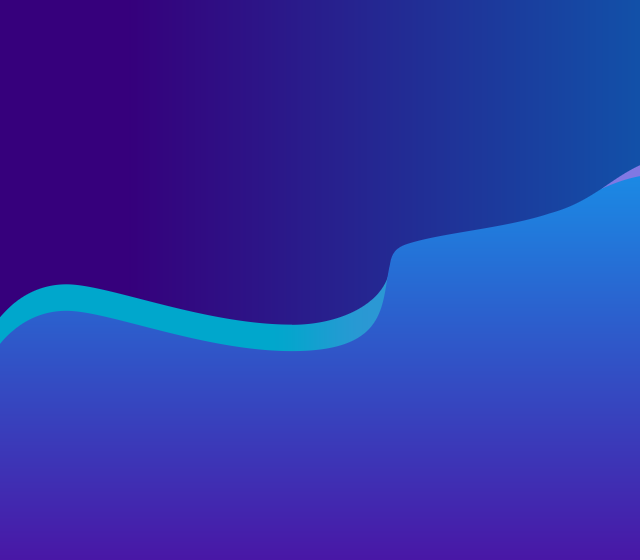
This background is drawn by a WebGL 2 fragment shader. Its source:

```glsl
#version 300 es
precision highp float;
// Layered waves: a violet-to-blue sky, a turquoise ribbon and a blue swell.
// Each crest is a chain of cubic Bezier arcs that run left to right; the arc
// at hand is solved for x by bisection and gives a smooth coverage below it.

uniform vec2 u_resolution;
out vec4 fragColor;

// Cubic Bernstein weights
vec4 weights(float t) {
  float s = 1.0 - t;
  return vec4(s * s * s, 3.0 * s * s * t, 3.0 * s * t * t, t * t * t);
}

// Coverage of the area below an arc with control points (xs, ys)
float below(vec2 uv, vec4 xs, vec4 ys) {
  float t = 0.5, stride = 0.25;
  for (int i = 0; i < 12; i++) {
    t += dot(weights(t), xs) < uv.x ? stride : -stride;
    stride *= 0.5;
  }
  float s = 1.0 - t;
  vec3 slopeWeights = vec3(s * s, 2.0 * s * t, t * t);
  vec2 tangent = u_resolution * vec2(dot(slopeWeights, xs.yzw - xs.xyz),
                                     dot(slopeWeights, ys.yzw - ys.xyz));
  float rise = (dot(weights(t), ys) - uv.y) * u_resolution.y;
  return clamp(0.5 + rise * tangent.x / max(length(tangent), 0.001), 0.0, 1.0);
}

void main() {
  vec2 uv = gl_FragCoord.xy / u_resolution;

  // Front swell: hump, long slope, trough, steep step, climb, right shoulder
  vec4 xs, ys;
  if (uv.x < 0.104) {
    xs = vec4(0.0, 0.029, 0.065, 0.104);
    ys = vec4(0.386, 0.426, 0.445, 0.445);
  } else if (uv.x < 0.456) {
    xs = vec4(0.104, 0.169, 0.319, 0.456);
    ys = vec4(0.445, 0.445, 0.373, 0.373);
  } else if (uv.x < 0.6094) {
    xs = vec4(0.456, 0.6094, 0.595, 0.6094);
    ys = vec4(0.373, 0.373, 0.4585, 0.528);
  } else if (uv.x < 0.6354) {
    xs = vec4(0.6094, 0.612, 0.62, 0.6354);
    ys = vec4(0.528, 0.549, 0.558, 0.564);
  } else if (uv.x < 0.859) {
    xs = vec4(0.6354, 0.69, 0.788, 0.859);
    ys = vec4(0.564, 0.5846, 0.592, 0.619);
  } else if (uv.x < 0.94) {
    xs = vec4(0.859, 0.896, 0.918, 0.94);
    ys = vec4(0.619, 0.6306, 0.647, 0.663);
  } else {
    xs = vec4(0.94, 0.961, 0.979, 1.0);
    ys = vec4(0.663, 0.6736, 0.681, 0.6855);
  }

  // Ribbon crest: the lifted swell at the left, its own arcs further right
  vec4 ribbonXs = xs, ribbonYs = ys + 0.0473;
  if (uv.x > 0.94) {
    ribbonYs = vec4(0.663, 0.6795, 0.694, 0.705);
  } else if (uv.x > 0.456) {
    ribbonXs = vec4(0.456, 0.5365, 0.608, 0.6094);
    ribbonYs = vec4(0.42, 0.42, 0.463, 0.528);
  }
  float ribbonShown = uv.x < 0.6094 || uv.x > 0.94 ? 1.0 : 0.0;

  // Sky brightens toward the right
  vec3 color = mix(vec3(0.21, 0.0, 0.485), vec3(0.07, 0.315, 0.66),
                   clamp((uv.x - 0.2) / 0.8, 0.0, 1.0));

  // Ribbon turns from turquoise to soft blue, and lilac at the far right
  vec3 ribbonColor = mix(vec3(0.0, 0.655, 0.8), vec3(0.17, 0.595, 0.83),
                         smoothstep(0.41, 0.59, uv.x));
  if (uv.x > 0.9) ribbonColor = vec3(0.5, 0.47, 0.89);
  color = mix(color, ribbonColor, ribbonShown * below(uv, ribbonXs, ribbonYs));

  // Swell deepens from bright blue to violet
  vec3 swellColor = mix(vec3(0.285, 0.09, 0.65), vec3(0.105, 0.54, 0.895),
                        clamp(uv.y / 0.685, 0.0, 1.0));
  color = mix(color, swellColor, below(uv, xs, ys));

  fragColor = vec4(color, 1.0);
}
```
